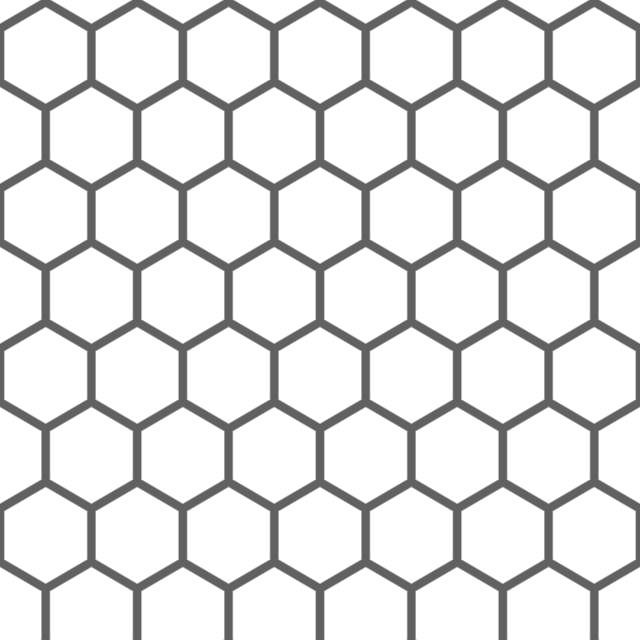
Write a Shadertoy shader that draws this pattern.

```glsl
// Seamless honeycomb mesh: grey outlines of pointy-top hexagons on white.
// Two interleaved rectangular lattices give the nearest cell centre, and a
// hexagon distance function gives the distance to that cell's border.

const float COLUMNS = 7.0;            // cells across the canvas
const float ROWS = 8.0;               // rows down the canvas (even, so it tiles)
const vec2 FIRST_CENTRE = vec2(0.5 / COLUMNS, 0.9135); // canvas units
const float LINE_WIDTH = 0.093;       // relative to cell width
const float MIN_SOFTNESS = 0.0025;    // edge blur in canvas units
const vec3 LINE_COLOUR = vec3(0.38);
const vec3 FILL_COLOUR = vec3(1.0);

const float ROW_PITCH = 0.8660254;    // row spacing for cells of unit width
const vec2 LATTICE = vec2(1.0, 2.0 * ROW_PITCH);

// Offset from the nearest point of a rectangular lattice
vec2 latticeOffset(vec2 p) {
    return p - LATTICE * floor(p / LATTICE + 0.5);
}

// Distance from p to the border of its hexagonal cell
float borderDistance(vec2 p) {
    vec2 a = latticeOffset(p);
    vec2 b = latticeOffset(p - 0.5 * LATTICE);
    vec2 local = abs(dot(a, a) < dot(b, b) ? a : b);
    return 0.5 - max(local.x, dot(local, vec2(0.5, ROW_PITCH)));
}

void mainImage(out vec4 fragColor, in vec2 fragCoord) {
    vec2 uv = fragCoord / iResolution.xy;
    vec2 p = (uv - FIRST_CENTRE) * vec2(COLUMNS, ROWS * ROW_PITCH);

    // Smoothed line coverage
    float softness = COLUMNS * max(1.0 / iResolution.x, MIN_SOFTNESS);
    float inside = 0.5 * LINE_WIDTH - borderDistance(p);
    float line = clamp(inside / softness + 0.5, 0.0, 1.0);

    fragColor = vec4(mix(FILL_COLOUR, LINE_COLOUR, line), 1.0);
}
```
